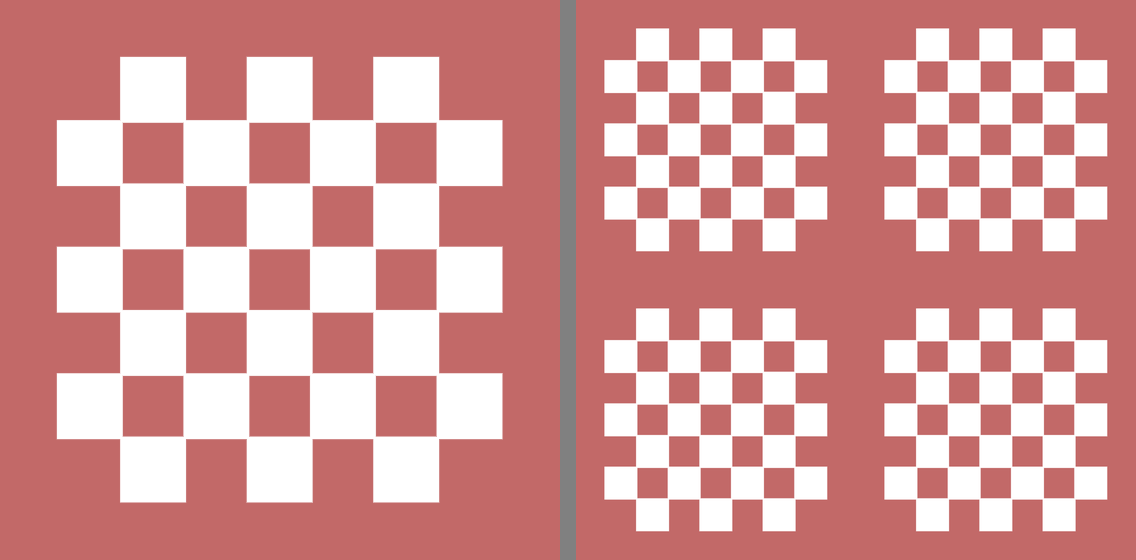
Left: one tile. Right: repeated 2 by 2.
This pattern is drawn by a WebGL 1 fragment shader. Its source:

```glsl
precision highp float;
// A 7 by 7 checker of white squares on a plain rose ground with a wide margin.
// Squares are slightly larger than their pitch, so diagonal neighbours overlap
// at the corners; the shape is a union of box distances over nearby cells.

#define GROUND vec3(0.761, 0.412, 0.408)
#define SQUARE vec3(1.0)
#define CENTER vec2(0.4994, 0.5006)
#define PITCH 0.113
#define HALF_SIDE 0.0589
#define REACH 3.0
#define EDGE_PIXELS 0.75

uniform vec2 u_resolution;

float boxDistance(vec2 p, float halfSide) {
  vec2 d = abs(p) - halfSide;
  return length(max(d, 0.0)) + min(max(d.x, d.y), 0.0);
}

// True for cells inside the board whose column and row sum is odd.
bool isFilled(vec2 cell) {
  bool inside = max(abs(cell.x), abs(cell.y)) < REACH + 0.5;
  return inside && mod(cell.x + cell.y, 2.0) > 0.5;
}

// Distance to the nearest filled square among the surrounding cells.
float checkerDistance(vec2 p) {
  vec2 home = floor(p / PITCH + 0.5);
  float nearest = 1.0;
  for (int j = -1; j <= 1; j++) {
    for (int i = -1; i <= 1; i++) {
      vec2 cell = home + vec2(float(i), float(j));
      if (isFilled(cell)) {
        nearest = min(nearest, boxDistance(p - cell * PITCH, HALF_SIDE));
      }
    }
  }
  return nearest;
}

void main() {
  vec2 uv = gl_FragCoord.xy / u_resolution;

  // Wrap around the board centre so the margin continues across the edges.
  vec2 p = fract(uv - CENTER + 0.5) - 0.5;

  float edge = EDGE_PIXELS / min(u_resolution.x, u_resolution.y);
  float coverage = 1.0 - smoothstep(-edge, edge, checkerDistance(p));
  gl_FragColor = vec4(mix(GROUND, SQUARE, coverage), 1.0);
}
```
